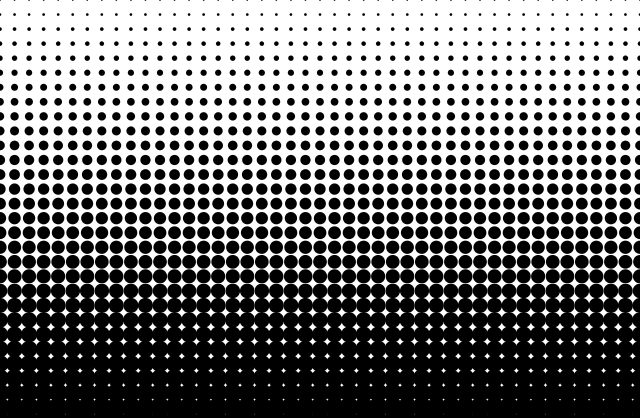
Give the GLSL for this pattern, as a WebGL 1 fragment shader.

```glsl
precision highp float;

uniform vec2 u_resolution;

const float COLUMNS = 44.0;           // dot spacings across the width
const float FULL_ROW = 28.0;          // row where the dots close up
const float SMALLEST_RADIUS = 0.055;  // radius in the top row, in spacings
const vec3 GROWTH = vec3(1.014, -0.821, 0.384);  // cubic growth of the radius
const float CLOSING_GAIN = 0.05;      // extra growth in the deepest shadow
const float CLOSING_POWER = 12.0;
const vec3 PAPER = vec3(1.0);
const vec3 INK = vec3(0.0);

// Dot radius of a row counted from the top, in spacings
float dotRadius(float row) {
  float depth = max(row, 0.0) / FULL_ROW;
  float growth = depth * (GROWTH.x + depth * (GROWTH.y + depth * GROWTH.z));
  return SMALLEST_RADIUS + growth + CLOSING_GAIN * pow(depth, CLOSING_POWER);
}

// Smooth coverage of one disc
float discCoverage(vec2 offset, float radius, float pixel) {
  return clamp((radius - length(offset)) / pixel + 0.5, 0.0, 1.0);
}

void main() {
  // Grid space: one unit per dot spacing, origin at the upper left
  float pixel = COLUMNS / u_resolution.x;
  vec2 grid = vec2(gl_FragCoord.x, u_resolution.y - gl_FragCoord.y) * pixel;
  float dx = fract(grid.x + 0.5) - 0.5;

  // Large dots overlap, so join the rows above and below
  float ink = 0.0;
  for (int i = 0; i < 2; i++) {
    float row = floor(grid.y) + float(i);
    vec2 offset = vec2(dx, grid.y - row);
    ink = max(ink, discCoverage(offset, dotRadius(row), pixel));
  }

  gl_FragColor = vec4(mix(PAPER, INK, ink), 1.0);
}
```
